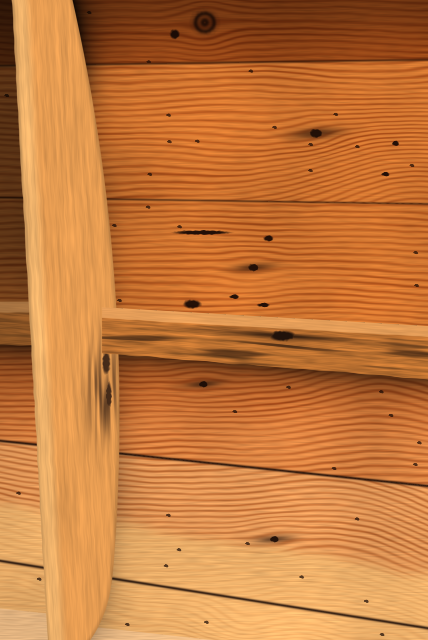
This texture is drawn by a WebGL 1 fragment shader. Its source:

```glsl
precision highp float;
// Weathered pine wall: tilted planks, a tapering post and a cross beam.
// Grain is a warped height field cut into sine rings; knots bend it, and
// stretched gradient noise adds fibres, cracks and stains.
uniform vec2 u_resolution;

vec2 hash2(vec2 p) {
  p = vec2(dot(p, vec2(127.1, 311.7)), dot(p, vec2(269.5, 183.3)));
  return fract(sin(p) * 43758.5);
}

float corner(vec2 i, vec2 f, vec2 o) { return dot(hash2(i + o) * 2.0 - 1.0, f - o); }

float noise(float x, float y) {
  vec2 p = vec2(x, y), i = floor(p), f = p - i, e = vec2(1, 0);
  vec2 w = f * f * (3.0 - 2.0 * f);
  return mix(mix(corner(i, f, e.yy), corner(i, f, e), w.x),
             mix(corner(i, f, e.yx), corner(i, f, e.xx), w.x), w.y);
}

float bell(float x) { return exp(-x * x); }

// Antialiased step: 1 where d is positive
float cover(float d) { return smoothstep(-0.009, 0.009, d); }

// Ragged elongated pit
float pit(vec2 d, float w, float h) {
  d += 0.012 * noise(d.x * 30.0, d.y * 30.0);
  return 1.0 - smoothstep(0.65, 1.25, length(d / vec2(w, h)));
}

// Knot: pushes the rings apart, with a dark core and side flares
void knot(vec2 d, float size, inout float rings, inout float dark) {
  rings -= 0.6 * d.y * exp(-d.x * d.x * 9.0 - d.y * d.y * 22.0);
  float flare = 0.65 * bell(d.x / size * 0.28) * bell((d.y + d.x * 0.08) / size * 1.4);
  dark = max(dark, max(flare, pit(d, size, size * 0.65)));
}

void hole(vec2 d, float w, float h, inout float dark) { dark = max(dark, pit(d, w, h)); }

vec3 planks(vec2 p, float left) {
  float x = p.x, y = p.y;
  // Signed heights below each seam
  float s1 = y - 0.79 + 0.014 * x, s2 = y - 2.37 - 0.015 * x;
  float s3 = y - 5.29 - 0.106 * x, s4 = y - 6.73 - 0.158 * x;
  float b1 = cover(s1), b2 = cover(s2), b3 = cover(y - 4.1);
  float b4 = cover(s3), b5 = cover(s4), b6 = cover(y - 7.4 - 0.11 * x + 0.1 * left);
  float id = floor(b1 + b2 + b3 + b4 + b5 + b6 + 0.5);

  // Ring field with broad arches towards the right
  float rings = y - 0.13 * x * b4 + 0.13 * noise(x * 0.65, y * 1.2 + id * 7.3);
  rings += 0.018 * noise(x * 3.0, y * 5.0) + 0.25 * b5 * noise(x * 1.2, y * 2.5);
  rings += 0.62 * bell((x - 5.0) / 1.25) * smoothstep(0.9, 2.4, y) * b1 * (1.0 - b2);
  rings += 0.28 * bell(x - 4.6) * smoothstep(5.8, 4.4, y) * b3 * (1.0 - b4);
  rings += 0.42 * bell((x - 4.1) / 1.4) * b4 * (1.0 - b5);

  float dark = 0.0;
  knot(p - vec2(3.78, 1.6), 0.085, rings, dark);
  knot(p - vec2(3.03, 3.21), 0.07, rings, dark);
  knot(p - vec2(2.43, 4.61), 0.06, rings, dark);
  knot(p - vec2(3.28, 6.47), 0.06, rings, dark);
  vec2 k = p - vec2(2.45, 0.27);
  rings -= 0.7 * k.y * exp(-dot(k, k) * 9.0);
  dark = max(dark, pit(k, 0.16, 0.15) * (0.62 + 0.25 * sin(length(k) * 70.0)));

  // Beetle holes: the larger ones, then specks scattered over a grid
  hole(p - vec2(2.09, 0.41), 0.055, 0.055, dark);
  hole(p - vec2(2.3, 3.65), 0.1, 0.05, dark);
  hole(p - vec2(2.8, 3.56), 0.055, 0.025, dark);
  hole(p - vec2(3.15, 3.66), 0.07, 0.025, dark);
  hole(p - vec2(3.21, 2.86), 0.055, 0.035, dark);
  hole(p - vec2(4.73, 1.72), 0.04, 0.03, dark);
  hole(p - vec2(4.61, 2.09), 0.045, 0.025, dark);
  hole(p - vec2(2.42, 2.79), 0.32, 0.025, dark);
  vec2 cell = floor(p / 0.32);
  vec2 speck = p - (cell + 0.2 + 0.6 * hash2(cell)) * 0.32;
  dark = max(dark, 0.75 * step(0.86, hash2(cell + 41.0).x) * pit(speck, 0.028, 0.016));

  // Board tones, with pale sapwood low in the fifth board
  vec3 c = mix(vec3(0.62, 0.3, 0.1), vec3(0.84, 0.48, 0.2), b1);
  c = mix(c, mix(vec3(0.8, 0.43, 0.18), vec3(0.91, 0.56, 0.29), smoothstep(4.3, 5.5, y)), b3);
  c = mix(c, vec3(0.93, 0.63, 0.37), b4);
  float sap = b4 * smoothstep(-0.12, 0.12, y - 6.05 - 0.165 * x + 0.1 * noise(x * 2.0, y * 2.0));
  c = mix(c, vec3(0.95, 0.71, 0.43), sap);
  c = mix(c, vec3(0.97, 0.77, 0.55), b6);

  // Dark latewood lines and fine fibres
  float wave = 0.5 + 0.5 * sin(rings * mix(78.0, 88.0, b3) + 2.0 * noise(x * 0.4, rings * 7.0));
  float strength = 0.75 + 0.7 * noise(x * 0.8, rings * 4.0);
  strength *= (1.0 - 0.75 * sap) * (1.0 - 0.7 * b6);
  c *= mix(vec3(1), vec3(0.77, 0.62, 0.48), wave * wave * strength);
  c *= 1.0 + 0.13 * noise(x * 5.0, y * 60.0) + 0.14 * noise(x, y);

  float seam = max(0.65 * max(bell(s1 / 0.016), bell(s2 / 0.014)), max(bell(s3 / 0.017), bell(s4 / 0.018)));
  return mix(c, vec3(0.1, 0.04, 0.02), max(dark * 0.95, seam * 0.85));
}

vec3 beamWood(vec2 p, float topFace) {
  float along = p.y - 0.07 * p.x;
  float fibre = noise(p.x * 1.6, along * 26.0) + 0.6 * noise(p.x * 5.0, along * 60.0);
  vec3 c = mix(vec3(0.73, 0.44, 0.19), vec3(0.9, 0.62, 0.35), topFace);
  c *= 1.0 + fibre * mix(0.38, 0.12, topFace);
  float crack = 0.6 * smoothstep(0.1, 0.38, noise(p.x * 0.9, along * 17.0));
  vec2 d = p - vec2(3.38, 4.03);
  float scar = 0.85 * bell(d.x / 0.75) * bell((d.y - 0.07 * d.x) / 0.035);
  scar = max(scar, pit(d, 0.16, 0.06));
  return mix(c, vec3(0.13, 0.07, 0.04), max(crack, scar) * (1.0 - topFace));
}

void main() {
  // 5.12 by 7.68 units, y downward
  vec2 p = vec2(0, 7.68) + gl_FragCoord.xy / u_resolution * vec2(5.12, -7.68);
  float x = p.x, y = p.y, left = step(x, 0.65);
  // Distances inside the post's left and right edges
  float dl = x - 0.14 - 0.056 * y + 0.012 * noise(y * 7.0, 2.5);
  float dr = 1.43 - 0.0225 * (y - 5.0) * (y - 5.0) - 0.2 * pow(max(y - 6.7, 0.0), 3.0) - x;

  // Wall with shadows from above, the post and the beam
  vec3 c = planks(p, left) * mix(0.72, 1.0, smoothstep(0.0, 0.75, y));
  c *= 1.0 - left * mix(0.56, 0.05, smoothstep(2.5, 5.6, y));
  c *= 1.0 - (1.0 - left) * exp(min(dr, 0.0) * 6.0) * mix(0.2, 0.85, smoothstep(1.6, 0.0, y));
  float beamTop = mix(3.617 + 0.058 * x, 3.62, left);
  float beamLow = mix(4.14 + 0.08 * x, 4.14, left) + 0.02 * noise(x * 4.0, 1.5);
  c *= 1.0 - 0.58 * exp(-max(y - beamLow, 0.0) / 0.16) * step(beamTop, y);

  // Beam: behind the post on the left, overlapping it on the right
  float beam = cover(y - beamTop) * cover(beamLow - y);
  float topFace = cover(beamTop + 0.13 + 0.01 * noise(x * 6.0, 5.5) - y);
  vec3 wood = beamWood(p, topFace) * (1.0 - 0.28 * left);
  c = mix(c, wood, beam);

  // Post: pale edge, vertical fibres and a dark weather stain
  float grain = noise(dl * 24.0, y * 0.9) + 0.6 * noise(dl * 60.0, y * 4.0);
  vec3 post = mix(vec3(0.94, 0.7, 0.42), vec3(0.9, 0.61, 0.32), smoothstep(0.12, 0.26, dl));
  post *= (1.0 + 0.15 * grain) * mix(0.85, 1.0, smoothstep(0.0, 0.06, min(dl, dr)));
  float stain = bell((x - 1.24) / 0.19) * bell((y - 4.65) / 0.55);
  stain *= smoothstep(-0.25, 0.35, noise(x * 23.0, y * 1.3));
  hole(p - vec2(1.27, 4.35), 0.045, 0.14, stain);
  hole(p - vec2(1.3, 4.74), 0.035, 0.16, stain);
  post = mix(post, vec3(0.16, 0.09, 0.06), stain * 0.85);
  c = mix(c, post, cover(dl) * cover(dr));
  c = mix(c, wood, beam * cover(x - 1.22));

  gl_FragColor = vec4(clamp(c, 0.0, 1.0), 1.0);
}
```
